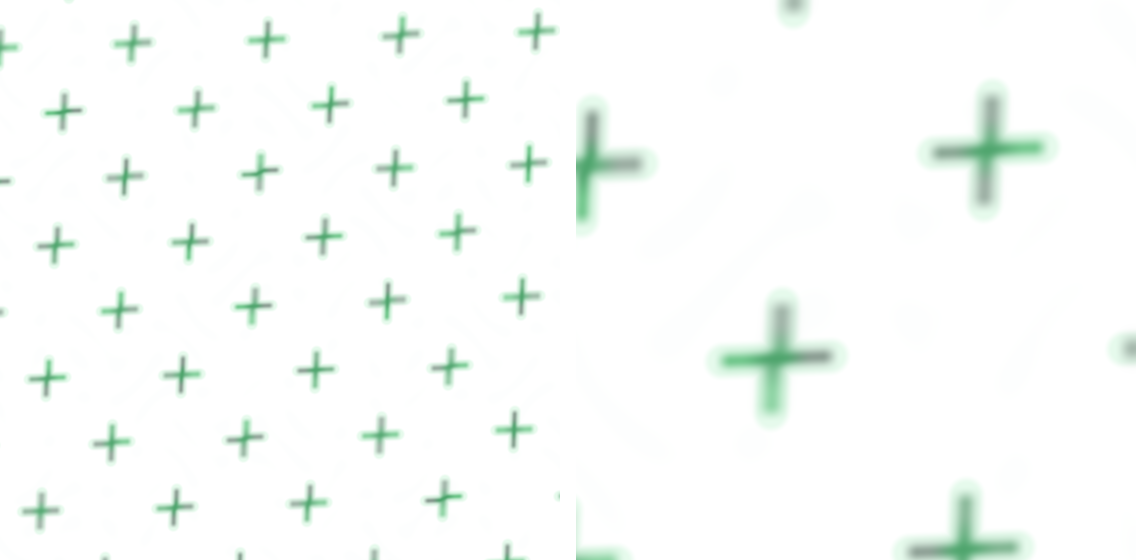
Left, the full canvas; right, a detail of the centre.
This pattern is drawn by a WebGL 1 fragment shader. Its source:

```glsl
precision highp float;
// Small soft green plus signs on white, set on a slightly tilted staggered lattice.

uniform vec2 u_resolution;

// Lattice, in canvas units
const vec2 ROW_STEP = vec2(0.2396, 0.0074);
const vec2 DIAGONAL_STEP = vec2(0.1133, -0.1150);
const vec2 ORIGIN = vec2(0.4648, 0.6914);
const float JITTER = 0.0016;

// Plus sign
const float ARM_LENGTH = 0.0325;
const float LINE_RADIUS = 0.0054;
const float END_BLUR = 0.0055;
const float LEAN = 0.035;
const float MAX_BREAK = 0.0065;
const float HALO_RADIUS = 0.0125;

// Colours
const vec3 PAPER = vec3(1.0);
const vec3 HALO = vec3(0.90, 0.98, 0.925);
const vec3 GREEN = vec3(0.30, 0.64, 0.42);
const vec3 LIGHT_GREEN = vec3(0.42, 0.77, 0.53);
const vec3 GREY = vec3(0.53, 0.60, 0.56);

float hash(vec2 cell, float salt) {
  return fract(sin(dot(cell, vec2(12.99, 78.23)) + salt * 37.72) * 4375.85);
}

// Nearest lattice index, valid because each mark fits inside its cell
vec2 latticeIndex(vec2 p) {
  float area = ROW_STEP.x * DIAGONAL_STEP.y - ROW_STEP.y * DIAGONAL_STEP.x;
  vec2 coord = vec2(p.x * DIAGONAL_STEP.y - p.y * DIAGONAL_STEP.x,
                    ROW_STEP.x * p.y - ROW_STEP.y * p.x) / area;
  return floor(coord + 0.5);
}

// Small sideways break where the two halves of a stroke meet
float strokeBreak(float along, float amount) {
  return amount * (smoothstep(-0.008, 0.008, along) - 0.5);
}

// Soft stroke; a wider stroke spreads the same ink more thinly
float stroke(float along, float across, float widthScale) {
  float d = across / (LINE_RADIUS * widthScale);
  float ends = 1.0 - smoothstep(ARM_LENGTH - END_BLUR, ARM_LENGTH + END_BLUR, abs(along));
  return 0.82 * exp(-d * d) * ends / widthScale;
}

// Pale fringe around a stroke
float fringe(float along, float across) {
  float d = length(vec2(max(abs(along) - ARM_LENGTH, 0.0), across));
  return 1.0 - smoothstep(HALO_RADIUS * 0.55, HALO_RADIUS, d);
}

// Each half of a stroke is fresh green or faded towards grey at its tip
vec3 inkColour(float along, vec2 cell, float salt) {
  float fade = hash(cell, salt + step(0.0, along));
  vec3 tip = mix(LIGHT_GREEN, GREY, smoothstep(0.25, 0.65, fade));
  return mix(GREEN, tip, smoothstep(0.003, 0.022, abs(along)));
}

vec3 plusSign(vec2 p, vec2 cell) {
  p -= JITTER * (2.0 * vec2(hash(cell, 1.0), hash(cell, 2.0)) - 1.0);

  // Horizontal and vertical strokes lean and break independently
  float breakY = MAX_BREAK * pow(hash(cell, 3.0), 2.0);
  float breakX = MAX_BREAK * 0.7 * hash(cell, 4.0);
  float acrossH = p.y - LEAN * p.x - strokeBreak(p.x, breakY);
  float acrossV = p.x - LEAN * p.y - strokeBreak(p.y, breakX);

  float h = stroke(p.x, acrossH, mix(0.82, 1.25, hash(cell, 5.0)));
  float v = stroke(p.y, acrossV, mix(0.85, 1.25, hash(cell, 6.0)));
  float ink = 1.0 - (1.0 - h) * (1.0 - v);
  vec3 colour = mix(inkColour(p.x, cell, 7.0), inkColour(p.y, cell, 9.0),
                    v / (h + v + 0.0001));

  float halo = max(fringe(p.x, acrossH), fringe(p.y, acrossV));
  return mix(mix(PAPER, HALO, halo), colour, ink);
}

// Very faint uneven tint of the ground
float groundTint(vec2 p) {
  float waves = sin(p.x * 47.0 + 2.0 * sin(p.y * 31.0))
              * sin(p.y * 53.0 + 2.0 * sin(p.x * 37.0));
  return 0.008 * smoothstep(0.4, 1.0, waves);
}

void main() {
  vec2 uv = gl_FragCoord.xy / u_resolution;
  vec2 p = uv - ORIGIN;
  vec2 cell = latticeIndex(p);
  vec2 local = p - cell.x * ROW_STEP - cell.y * DIAGONAL_STEP;

  vec3 colour = plusSign(local, cell);
  colour -= groundTint(uv) * vec3(1.0, 0.4, 0.7);
  gl_FragColor = vec4(colour, 1.0);
}
```
